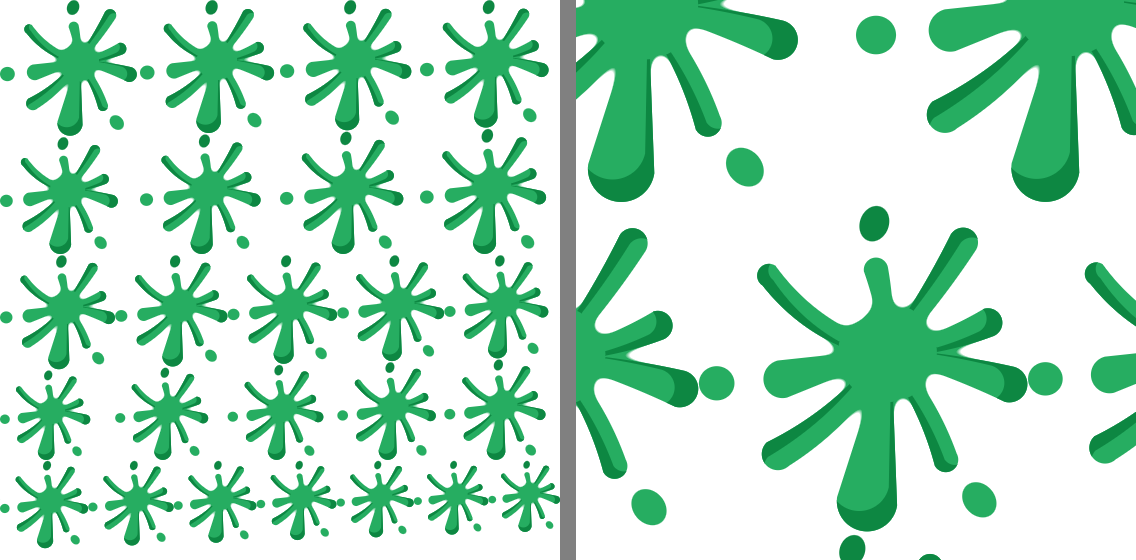
Left: the whole. Right: its middle third, enlarged.
This pattern is drawn by a Shadertoy shader. Its source:

```glsl
const vec3 PAPER = vec3(1.0);
const vec3 GREEN = vec3(0.15, 0.68, 0.38);
const vec3 SHADE = vec3(0.05, 0.53, 0.26);

const float SIZE_STEP = 0.0049;            // size change between neighbours
const vec2 HUB = vec2(0.573, 0.447);       // splat centre inside its unit box

// Arms: tip position, then (root radius, tip radius, bend), then lit-side offset
const int ARMS = 8;
const vec2 TIP[ARMS] = vec2[ARMS](
    vec2(0.538, 0.195), vec2(0.803, 0.112), vec2(0.878, 0.356), vec2(0.943, 0.543),
    vec2(0.750, 0.772), vec2(0.511, 0.898), vec2(0.240, 0.755), vec2(0.254, 0.527));
const vec3 FORM[ARMS] = vec3[ARMS](
    vec3(0.016, 0.037, 0.03), vec3(0.020, 0.045, 0.02), vec3(0.015, 0.044, 0.04),
    vec3(0.012, 0.055, -0.02), vec3(0.022, 0.038, -0.05), vec3(0.012, 0.092, 0.0),
    vec3(0.024, 0.049, -0.06), vec3(0.012, 0.058, 0.0));
const vec2 LIT[ARMS] = vec2[ARMS](
    vec2(0.0), vec2(0.027, 0.030), vec2(-0.048, -0.012), vec2(-0.070, -0.004),
    vec2(0.028, -0.022), vec2(-0.024, -0.062), vec2(0.006, 0.042), vec2(0.0));
const vec2 LEFT_TIP = vec2(0.213, 0.213);
const vec3 LEFT_FORM = vec3(0.026, 0.036, -0.09);
const vec2 LEFT_LIT = vec2(0.034, -0.016);

struct Row { int count; float size; float pitch; float growth; float shrink; };

float smoothMin(float a, float b, float k) {
    float h = max(k - abs(a - b), 0.0) / k;
    return min(a, b) - h * h * k * 0.25;
}

// Bent, tapered capsule from the hub to a tip
float arm(vec2 p, vec2 tip, vec3 form) {
    vec2 axis = tip - HUB;
    float h = clamp(dot(p - HUB, axis) / dot(axis, axis), 0.0, 1.0);
    vec2 spine = HUB + h * axis + vec2(-axis.y, axis.x) * form.z * 4.0 * h * (1.0 - h);
    return length(p - spine) - mix(form.x, form.y, h);
}

float ellipse(vec2 p, vec2 radius, float angle) {
    float c = cos(angle), s = sin(angle);
    vec2 q = vec2(c * p.x + s * p.y, c * p.y - s * p.x);
    return (length(q / radius) - 1.0) * min(radius.x, radius.y);
}

// Adds one arm to the (outline, shade) distances
vec2 addArm(vec2 dist, vec2 p, vec2 tip, vec3 form, vec2 lit) {
    float outline = arm(p, tip, form);
    float shade = max(outline, -arm(p, tip + lit, form));
    shade = dot(lit, lit) > 0.0 ? max(shade, 0.15 - length(p - HUB)) : 1.0;
    return vec2(smoothMin(dist.x, outline, 0.055), min(dist.y, shade));
}

// Distances to the green outline and to its dark parts; y points down
vec2 splat(vec2 p) {
    vec2 dist = vec2(length(p - HUB) - 0.128, 1.0);
    for (int i = 0; i < ARMS; i++)
        dist = addArm(dist, p, TIP[i], FORM[i], LIT[i]);
    dist = addArm(dist, p, LEFT_TIP, LEFT_FORM, LEFT_LIT);

    // Loose drops
    dist.x = min(dist.x, ellipse(p - vec2(0.054, 0.540), vec2(0.054, 0.052), 0.0));
    dist.x = min(dist.x, ellipse(p - vec2(0.852, 0.894), vec2(0.058, 0.047), 0.85));
    dist.y = min(dist.y, ellipse(p - vec2(0.533, 0.055), vec2(0.044, 0.055), 0.35));
    return dist;
}

float coverage(float dist, float pixel) {
    return clamp(0.5 - dist / pixel, 0.0, 1.0);
}

vec3 paintSplat(vec3 base, vec2 p, vec2 corner, float size, float pixel) {
    const float MARGIN = 0.005;
    vec2 local = (fract(p - corner + MARGIN) - MARGIN) / size;
    if (max(local.x, local.y) > 1.04) return base;
    vec2 dist = splat(local);
    base = mix(base, GREEN, coverage(dist.x, pixel / size));
    return mix(base, SHADE, coverage(dist.y, pixel / size));
}

void mainImage(out vec4 fragColor, in vec2 fragCoord) {
    vec2 p = fragCoord / iResolution.xy;
    p.y = 1.0 - p.y;
    float pixel = 1.0 / min(iResolution.x, iResolution.y);

    // Rows from top to bottom: alternately shrinking and growing to the right
    Row rows[5] = Row[5](
        Row(4, 0.2448, 0.25, -SIZE_STEP, 0.0),
        Row(4, 0.2109, 0.25, SIZE_STEP, 0.0),
        Row(5, 0.2057, 0.2057, -SIZE_STEP, SIZE_STEP),
        Row(5, 0.1615, 0.2057, SIZE_STEP, SIZE_STEP),
        Row(7, 0.1576, 0.1576, -SIZE_STEP, SIZE_STEP));

    vec3 color = PAPER;
    float top = 0.0;
    for (int r = 0; r < 5; r++) {
        Row row = rows[r];
        for (int i = 0; i < row.count; i++) {
            float n = float(i);
            float x = row.pitch * n - 0.5 * row.shrink * n * (n - 1.0);
            float y = top - max(row.growth, 0.0) * n;
            color = paintSplat(color, p, vec2(x, y), row.size + row.growth * n, pixel);
        }
        top += row.size;
    }
    fragColor = vec4(color, 1.0);
}
```
